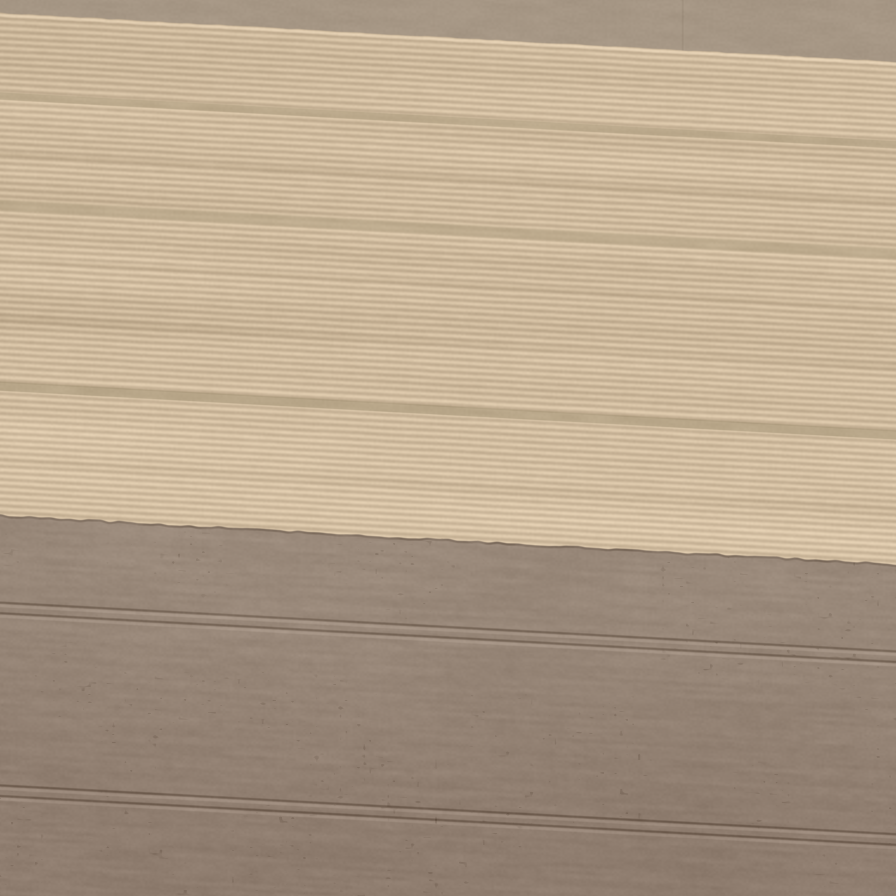
Write a WebGL 1 fragment shader that draws this texture.

```glsl
precision highp float;
uniform vec2 u_resolution;

float hash(vec2 p) {
  return fract(sin(dot(p, vec2(127.1, 311.7))) * 43758.5453);
}

float noise(vec2 p) {
  vec2 i = floor(p), f = fract(p);
  f = f * f * (3.0 - 2.0 * f);
  return mix(mix(hash(i), hash(i + vec2(1.0, 0.0)), f.x),
             mix(hash(i + vec2(0.0, 1.0)), hash(i + 1.0), f.x), f.y);
}

float fbm(vec2 p) {
  float sum = 0.0, gain = 0.5;
  for (int i = 0; i < 4; i++) {
    sum += gain * noise(p);
    p = p * 2.03 + 17.3;
    gain *= 0.5;
  }
  return sum;
}

// Soft-edged line across the slope, centred on a given depth
float band(float depth, float center, float halfWidth, float soft) {
  return 1.0 - smoothstep(halfWidth - soft, halfWidth + soft, abs(depth - center));
}

// Bare soil with grain, faint furrows and scattered clods
vec3 soil(vec2 q) {
  vec3 color = mix(vec3(0.605, 0.54, 0.482), vec3(0.56, 0.49, 0.435),
                   smoothstep(0.56, 0.95, q.y));
  color += 0.035 * (fbm(q * vec2(70.0, 160.0)) - 0.47);
  color += 0.03 * (noise(q * vec2(14.0, 230.0)) - 0.5);
  color += 0.025 * (fbm(q * 5.0) - 0.47);
  float clods = smoothstep(0.86, 0.97, noise(q * vec2(150.0, 230.0)));
  return color - 0.06 * clods * smoothstep(0.5, 0.7, noise(q * 13.0));
}

// Paired wheel tracks, each a dark rut with a lit lower rim
vec3 wheelTracks(vec3 color, float depth, float px) {
  float t = mod(depth - 0.57, 0.204);
  for (int i = 0; i < 2; i++) {
    float center = 0.1025 + 0.0118 * float(i);
    color -= 0.13 * band(t, center, 0.0012, px);
    color += 0.055 * band(t, center + 0.0036, 0.0015, px);
  }
  return color;
}

// Pale stubble in fine rows, crossed by wider worn strips
vec3 stubble(vec2 q, float px) {
  float wobble = 0.0006 * (noise(q * vec2(18.0, 50.0)) - 0.5);
  float row = 0.5 + 0.5 * sin(6.2832 * (q.y + wobble) * 136.0);
  float patches = noise(vec2(q.x * 1.5, q.y * 42.0));
  vec3 color = mix(vec3(0.765, 0.685, 0.575), vec3(0.865, 0.785, 0.67), row);
  color += 0.045 * (patches - 0.5);
  color += 0.03 * (fbm(q * vec2(60.0, 200.0)) - 0.47);
  color += 0.02 * (smoothstep(0.36, 0.52, q.y) - 0.4);

  float faint = band(q.y, 0.172, 0.002, 0.002)
              + band(q.y, 0.290, 0.002, 0.002)
              + 0.7 * band(q.y, 0.355, 0.004, 0.004)
              + 0.5 * band(q.y, 0.515, 0.005, 0.005);
  color -= 0.055 * faint;

  float worn = 0.9 * band(q.y, 0.107, 0.0042, px)
             + 0.8 * band(q.y, 0.229, 0.0062, 2.0 * px)
             + band(q.y, 0.431, 0.0052, px);
  vec3 wornColor = vec3(0.725, 0.655, 0.54) + 0.04 * (noise(q * vec2(30.0, 160.0)) - 0.5);
  color = mix(color, wornColor, worn);
  return color - 0.045 * band(q.y, 0.426, 0.001, px);
}

void main() {
  vec2 p = gl_FragCoord.xy / u_resolution;
  float px = 1.0 / u_resolution.y;
  // q.y is the depth below the top left corner, following the slope
  vec2 q = vec2(p.x, 1.0 - p.y - 0.0545 * p.x);
  float ragged = 0.0024 * (noise(vec2(p.x * 90.0, 3.0)) - 0.5);

  // Upper strip
  vec3 color = vec3(0.65, 0.59, 0.52) + 0.04 * (fbm(q * vec2(25.0, 90.0)) - 0.47);
  color -= 0.035 * band(p.x, 0.762, 0.001, px);

  // Field with a pale upper lip
  float top = 0.0145 + 0.5 * ragged;
  color = mix(color, stubble(q, px), smoothstep(top - px, top + px, q.y));
  color += 0.05 * band(q.y, top + 0.003, 0.0015, px);

  // Lower ground with a shaded border
  float edge = 0.575 + ragged;
  vec3 ground = wheelTracks(soil(q), q.y, px);
  color = mix(color, ground, smoothstep(edge - px, edge + px, q.y));
  float shade = 0.5 + 0.5 * noise(vec2(p.x * 60.0, 9.0));
  color -= 0.13 * shade * band(q.y, edge + 0.0012, 0.0013, px);

  // Fine grain
  color += 0.016 * (noise(p * 380.0) - 0.5);
  gl_FragColor = vec4(color, 1.0);
}
```
